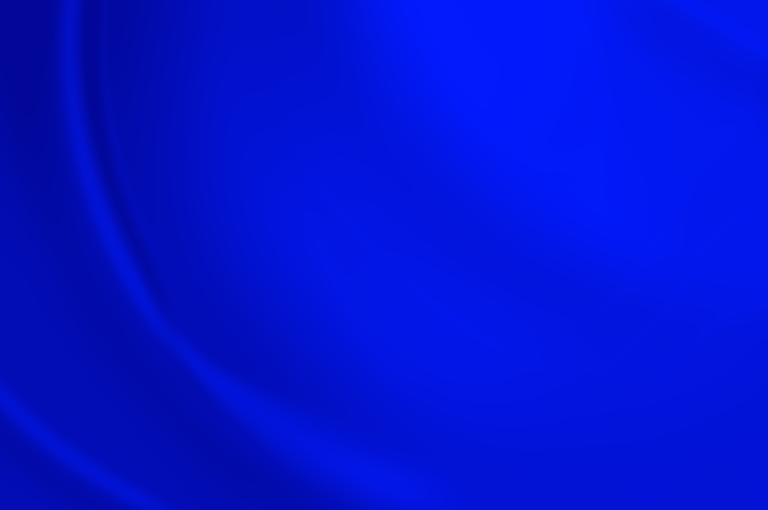
Write a WebGL 2 fragment shader that draws this background.

```glsl
#version 300 es
precision highp float;
// Deep blue silk: soft curved folds around a bright upper right sheen.
uniform vec2 u_resolution;
out vec4 fragColor;

vec2 gradientAt(vec2 cell) {
    float angle = 6.2832 * fract(sin(dot(cell, vec2(127.1, 311.7))) * 43758.5);
    return vec2(cos(angle), sin(angle));
}

float gradientNoise(vec2 p) {
    vec2 i = floor(p), f = p - i;
    vec2 u = f * f * f * (f * (f * 6.0 - 15.0) + 10.0);
    vec2 e = vec2(1.0, 0.0);
    float low = mix(dot(gradientAt(i), f), dot(gradientAt(i + e.xy), f - e.xy), u.x);
    float high = mix(dot(gradientAt(i + e.yx), f - e.yx), dot(gradientAt(i + 1.0), f - 1.0), u.x);
    return mix(low, high, u.y);
}

// Signed distance to a circle, positive outside
float arc(vec2 p, vec2 center, float radius) {
    return length(p - center) - radius;
}

float ridge(float d, float width) {
    return exp(-d * d / (width * width));
}

// Smooth fall from 1 at a to 0 at b
float fall(float a, float b, float x) {
    return 1.0 - smoothstep(a, b, x);
}

void main() {
    vec2 p = gl_FragCoord.xy / u_resolution.y;
    float warp = gradientNoise(p * vec2(3.0, 2.2) + 4.0);
    float fold = arc(p, vec2(1.076, 0.9165), 0.94);
    float sheen = arc(p, vec2(1.592, 1.312), 0.976);
    float corner = arc(p, vec2(0.7065, 0.886), 0.9675);

    // Broad shading, from dark left cloth to the lit middle
    float shade = mix(0.71, 0.84, smoothstep(0.4, 1.1, p.x));
    shade = mix(shade, 0.88, fall(-0.35, -0.05, fold));
    shade -= 0.09 * smoothstep(0.45, 1.0, p.y) * fall(0.5, 0.78, p.x);
    shade += 0.035 * ridge(length((p - vec2(0.86, 0.31)) * vec2(0.8, 1.0)), 0.2);
    shade += 0.012 * warp;

    // Main fold: a narrow ribbon above that widens below
    float lower = fall(0.16, 0.32, p.y);
    float reach = fall(0.72, 0.98, p.x);
    float width = mix(0.022, 0.055, lower);
    shade += mix(0.15, 0.13, lower) * ridge(fold + 0.02 * lower, width) * reach;
    shade -= 0.05 * ridge(fold - 0.09, 0.06) * reach;

    // Dark crease that crosses the ribbon, with a thin light line beside it
    float crease = fold + mix(-0.03, 0.038, smoothstep(0.18, 0.52, p.y));
    float creaseFade = smoothstep(0.08, 0.28, p.y);
    shade -= 0.07 * ridge(crease, 0.017) * creaseFade;
    shade += 0.03 * ridge(crease + 0.03, 0.009) * smoothstep(0.3, 0.6, p.y);

    // Small fold in the lower left corner
    float cornerFade = fall(0.25, 0.4, p.x);
    shade += 0.12 * ridge(corner, 0.02) * cornerFade;
    shade -= 0.05 * ridge(corner - 0.055, 0.035) * cornerFade;

    // Upper right sheen and the dark band outside its edge
    float sheenFade = fall(1.0, 1.45, p.x + 0.3 * warp);
    shade += fall(-0.15, 0.02, sheen) * mix(0.045, 0.105, sheenFade);
    shade -= 0.025 * ridge(sheen - 0.07, 0.06) * smoothstep(0.25, 0.5, p.y);

    // Dark fold and light streak at the top right corner
    float streak = dot(p - vec2(1.333, 1.0), vec2(0.5, 0.866));
    float streakFade = smoothstep(1.12, 1.32, p.x);
    shade -= 0.06 * ridge(streak + 0.065, 0.06) * streakFade;
    shade += 0.04 * ridge(streak, 0.018) * streakFade;

    // Faint lines in the middle and wavy contours on the right
    float midFade = smoothstep(0.56, 0.66, p.x) * fall(0.95, 1.15, p.x);
    shade += 0.014 * ridge(sheen - 0.195 - 0.02 * warp, 0.009) * midFade;
    float sweep = arc(p, vec2(1.5, 0.85), 0.935);
    shade += 0.012 * ridge(sweep, 0.02) * smoothstep(0.2, 0.3, p.y) * fall(0.5, 0.66, p.y);
    float contour = abs(fract(7.0 * (length(p - vec2(1.0, 0.8)) + 0.25 * warp)) - 0.5);
    shade += 0.01 * ridge(contour, 0.1) * smoothstep(1.0, 1.2, p.x) * smoothstep(0.2, 0.4, p.y);

    shade = clamp(shade, 0.6, 1.0);
    fragColor = vec4(0.006, 0.04 + 0.19 * (shade - 0.66), shade, 1.0);
}
```
